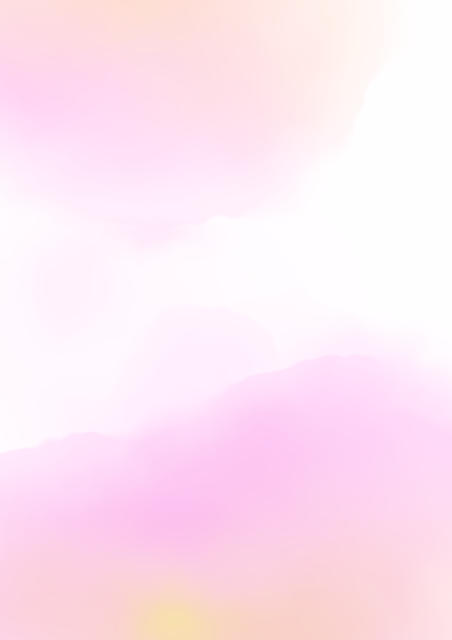
Give the GLSL for this background, as a WebGL 1 fragment shader.

```glsl
precision highp float;
uniform vec2 u_resolution;

// Page size in widths, and the character of the wet edges
const vec2 PAGE = vec2(1.0, 1.4144);
const float FLOW = 0.009;
const float SCALLOP = 0.045;
const float FRAY = 0.012;
const float CRISP_EDGE = 0.005;
const float SOFT_EDGE = 0.045;
const float RIM = 0.5;
const float MOTTLE = 0.007;

const vec3 PAPER = vec3(1.0, 0.997, 1.0);
const vec3 MIST = vec3(1.0, 0.97, 0.995);
const vec3 LILAC = vec3(1.0, 0.925, 0.992);
const vec3 BLUSH = vec3(1.0, 0.895, 0.978);
const vec3 ROSE = vec3(1.0, 0.83, 0.965);
const vec3 ORCHID = vec3(1.0, 0.845, 0.975);
const vec3 MAGENTA = vec3(0.99, 0.745, 0.94);
const vec3 CORAL = vec3(0.99, 0.82, 0.885);
const vec3 PEACH = vec3(0.975, 0.82, 0.775);
const vec3 APRICOT = vec3(0.995, 0.87, 0.825);
const vec3 CREAM = vec3(1.0, 0.95, 0.925);
const vec3 GOLD = vec3(0.97, 0.875, 0.67);

vec2 hash2(vec2 cell) {
  vec2 s = vec2(dot(cell, vec2(127.1, 311.7)), dot(cell, vec2(269.5, 183.3)));
  return fract(sin(s) * 43758.5);
}

// Distance to the nearest scattered point
float cellular(vec2 p) {
  vec2 base = floor(p);
  float nearest = 2.0;
  for (int y = -1; y <= 1; y++) {
    for (int x = -1; x <= 1; x++) {
      vec2 cell = base + vec2(float(x), float(y));
      nearest = min(nearest, length(cell + hash2(cell) - p));
    }
  }
  return nearest;
}

vec2 cellular2(vec2 p) {
  return vec2(cellular(p), cellular(p + 17.3)) - 0.45;
}

// Smooth drift from layered sines
vec2 flow(vec2 p) {
  vec2 sum = vec2(0.0);
  float freq = 9.0;
  float amp = 1.0;
  for (int i = 0; i < 4; i++) {
    p = mat2(0.8, -0.6, 0.6, 0.8) * p + 0.37;
    sum += amp * sin(p.yx * freq + sum);
    freq *= 1.8;
    amp *= 0.6;
  }
  return sum;
}

// Coverage of an oval wash: a paler rim, then a gradual fill
float wash(vec2 p, vec2 centre, vec2 radius, float edge, float fade) {
  float depth = (1.0 - length((p - centre) / radius)) * min(radius.x, radius.y);
  float fill = mix(RIM, 1.0, smoothstep(0.0, fade, depth));
  return fill * smoothstep(-edge, edge, depth);
}

float glow(vec2 p, vec2 centre, vec2 radius) {
  vec2 q = (p - centre) / radius;
  return exp(-dot(q, q));
}

vec3 upperPigment(vec2 p) {
  vec3 c = mix(BLUSH, CREAM, glow(p, vec2(0.80, 1.30), vec2(0.20, 0.28)));
  c = mix(c, ROSE, glow(p, vec2(0.0, 1.25), vec2(0.42, 0.17)));
  c = mix(c, APRICOT, glow(p, vec2(0.30, 1.44), vec2(0.42, 0.17)));
  c = mix(c, APRICOT, 0.35 * glow(p, vec2(0.50, 1.23), vec2(0.22, 0.12)));
  return mix(c, CREAM, 0.8 * glow(p, vec2(0.74, 1.42), vec2(0.22, 0.14)));
}

vec3 lowerPigment(vec2 p) {
  vec3 c = mix(ORCHID, MAGENTA, 0.55 * glow(p, vec2(0.56, 0.39), vec2(0.26, 0.12)));
  c = mix(c, MAGENTA, glow(p, vec2(0.42, 0.26), vec2(0.27, 0.13)));
  c = mix(c, CORAL, 0.9 * glow(p, vec2(0.78, 0.18), vec2(0.26, 0.13)));
  c = mix(c, CORAL, 0.8 * glow(p, vec2(0.10, 0.10), vec2(0.25, 0.14)));
  c = mix(c, PEACH, glow(p, vec2(0.54, 0.02), vec2(0.46, 0.14)));
  c = mix(c, CREAM, 0.6 * glow(p, vec2(1.02, 0.06), vec2(0.14, 0.22)));
  return mix(c, GOLD, 0.9 * glow(p, vec2(0.40, 0.02), vec2(0.09, 0.07)));
}

void main() {
  vec2 p = gl_FragCoord.xy / u_resolution * PAGE;
  vec2 drift = flow(p);
  vec2 q = p + FLOW * drift + SCALLOP * cellular2(p * 6.0) + FRAY * cellular2(p * 21.0);
  float wetness = smoothstep(-0.2, 0.9, sin(p.x * 11.0 + 0.6) * sin(p.y * 7.0 + 1.0));
  float edge = mix(CRISP_EDGE, SOFT_EDGE, wetness);

  // Faint veils between the two clouds
  vec3 color = mix(PAPER, MIST, glow(p, vec2(0.18, 0.70), vec2(0.42, 0.30)));
  color = mix(color, LILAC, 0.55 * wash(q, vec2(0.16, 0.79), vec2(0.12, 0.12), SOFT_EDGE, 0.08));
  color = mix(color, MIST, 0.9 * wash(q, vec2(0.63, 0.61), vec2(0.18, 0.16), CRISP_EDGE, 0.10));
  color = mix(color, LILAC, 0.85 * wash(q, vec2(0.44, 0.57), vec2(0.18, 0.16), edge, 0.12));
  color = mix(color, LILAC, 0.8 * wash(q, vec2(0.80, 0.58), vec2(0.20, 0.11), SOFT_EDGE, 0.06));
  color = mix(color, LILAC, 0.8 * glow(q, vec2(0.32, 0.46), vec2(0.20, 0.09)));

  // Upper cloud
  float upper = wash(q, vec2(0.332, 1.417), vec2(0.56, 0.525), edge, 0.18);
  color = mix(color, upperPigment(q), upper);
  color = mix(color, BLUSH, 0.75 * glow(q, vec2(0.34, 0.88), vec2(0.11, 0.035)));

  // Lower clouds
  vec3 pigment = lowerPigment(q);
  float left = wash(q, vec2(0.18, 0.08), vec2(0.40, 0.38), edge, 0.20);
  float right = wash(q, vec2(0.78, 0.08), vec2(0.64, 0.535), edge, 0.12);
  color = mix(color, pigment, left);
  color = mix(color, pigment, right);

  // Uneven drying
  color.g += MOTTLE * drift.x * (1.0 - color.g) * 4.0;
  gl_FragColor = vec4(clamp(color, 0.0, 1.0), 1.0);
}
```
